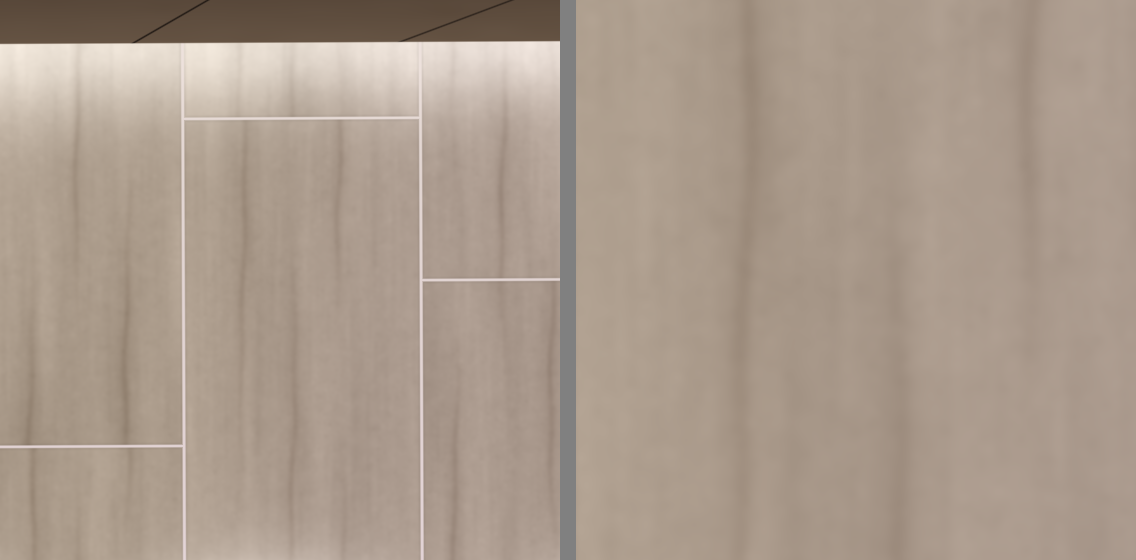
Left: the whole. Right: its middle third, enlarged.
Reproduce this texture procedurally as a WebGL 1 fragment shader.

```glsl
precision highp float;
// Staggered tall stone wall tiles with pale joints, lit from under a dark ceiling.
uniform vec2 u_resolution;

const vec2 TILE = vec2(0.4245, 0.874);    // tile width and height
const vec2 ORIGIN = vec2(0.3255, 0.786);  // a corner of the middle tile
const float STAGGER = 0.29;               // joint drop from column to column
const float CEILING_Y = 0.9215;

const vec3 STONE_WARM = vec3(0.672, 0.610, 0.545);
const vec3 STONE_PINK = vec3(0.676, 0.610, 0.562);
const vec3 VEIN_TINT = vec3(0.085, 0.090, 0.092);
const vec3 LAMP = vec3(0.215, 0.235, 0.250);
const vec3 JOINT = vec3(0.885, 0.840, 0.815);
const vec3 CEILING_NEAR = vec3(0.395, 0.325, 0.262);
const vec3 CEILING_FAR = vec3(0.345, 0.280, 0.225);
const vec3 SEAM = vec3(0.10, 0.075, 0.06);

vec2 hash2(vec2 p) {
  vec2 q = vec2(dot(p, vec2(127.1, 311.7)), dot(p, vec2(269.5, 183.3)));
  return fract(sin(q) * 4375.85);
}

// Cellular noise: soft light and dark spots scattered one per cell, mean zero.
float spots(vec2 p) {
  vec2 cell = floor(p);
  float sum = 0.0;
  for (int j = -1; j <= 1; j++) {
    for (int i = -1; i <= 1; i++) {
      vec2 id = cell + vec2(float(i), float(j));
      vec2 d = id + hash2(id) - p;
      float weight = 2.0 * hash2(id + 41.3).x - 1.0;
      sum += weight * exp(-3.5 * dot(d, d));
    }
  }
  return sum;
}

// Coverage of a line of the given half width.
float line(float dist, float halfWidth, float soft) {
  return 1.0 - smoothstep(halfWidth - soft, halfWidth + soft, abs(dist));
}

// Three wandering dark veins down a tile; x runs 0..1 across it.
float veins(float x, float y, float column, float seed) {
  float sum = 0.0;
  for (int i = 0; i < 3; i++) {
    float k = float(i);
    float center = 0.25 - 0.105 * column + 0.205 * k;
    float bend = 0.012 * sin(y * 7.0 + k * 2.3 + seed)
               + 0.005 * sin(y * 31.0 + k * 4.1 + seed);
    float d = x - center - bend;
    float fade = 0.5 + 0.5 * sin(y * (5.0 + k) + seed * 1.7 + k * 2.0);
    sum += fade * (0.5 * exp(-d * d * 5000.0) + 0.35 * exp(-d * d * 350.0));
  }
  return sum;
}

vec3 stone(vec2 p, vec2 local, vec2 id) {
  float seed = 6.283 * hash2(id + 7.0).x;
  vec2 shift = id * vec2(17.3, 9.1);
  float broad = spots(p * vec2(9.0, 2.6) + shift);
  float streak = spots(p * vec2(38.0, 3.2) + shift);
  float fine = spots(p * vec2(110.0, 9.0) + shift);
  float mottle = spots(p * 65.0) + 0.7 * spots(p * 140.0);
  float pink = smoothstep(0.25, 0.8, p.x + 0.25 * (0.5 - p.y));
  vec3 color = mix(STONE_WARM, STONE_PINK, pink);
  color += 0.022 * broad + 0.020 * streak + 0.010 * fine + 0.009 * mottle;
  color += 0.035 * exp(-p.x * 9.0) * smoothstep(0.25, 0.6, p.y);
  return color - VEIN_TINT * veins(local.x, p.y, id.x, seed);
}

// Light falling from the ceiling slot, with a faint pool at the floor.
float lampGlow(vec2 p) {
  float drop = max(CEILING_Y - p.y, 0.0);
  float reach = 0.125 - 0.015 * p.x + 0.008 * sin(p.x * 19.0);
  float top = exp(-drop * drop / (reach * reach)) + 0.16 * exp(-drop * 5.0);
  float pool = exp(-p.y * 22.0) * (0.22 + 0.18 * cos((p.x - 0.48) * 9.0));
  return top + pool;
}

vec3 wall(vec2 p, float px) {
  float s = (p.x - ORIGIN.x) / TILE.x;
  float column = floor(s);
  float t = (p.y - ORIGIN.y + STAGGER * column) / TILE.y;
  vec2 id = vec2(column, floor(t));
  vec2 edge = (fract(vec2(s, t) + 0.5) - 0.5) * TILE;
  float glow = lampGlow(p);
  vec3 color = stone(p, fract(vec2(s, t)), id) + LAMP * glow;

  // Joints with a thin shaded rim
  float soft = max(px, 0.0013);
  float rim = max(line(edge.x, 0.0055, 0.003), line(edge.y, 0.0055, 0.003));
  float joint = max(line(edge.x, 0.0027, soft), line(edge.y, 0.0024, soft));
  color *= 1.0 - 0.05 * rim;
  vec3 grout = JOINT + 0.045 * min(glow, 1.0) + vec3(0.0, -0.015, 0.02) * (1.0 - p.y);
  return mix(color, grout, joint);
}

vec3 ceiling(vec2 p, float px) {
  float h = (p.y - CEILING_Y) / (1.0 - CEILING_Y);
  vec3 color = mix(CEILING_NEAR, CEILING_FAR, clamp(h, 0.0, 1.0));
  color += 0.006 * spots(p * vec2(12.0, 40.0));
  // Slanted panel seams, spreading with perspective
  for (int i = 0; i < 2; i++) {
    float k = float(i);
    float foot = 0.237 + 0.477 * k;
    float run = 0.138 + 0.075 * k;
    float dist = (p.x - foot - run * h) * 0.078 / length(vec2(run, 0.078));
    color = mix(color, SEAM, (0.9 - 0.2 * k) * line(dist, 0.0013, max(px, 0.001)));
  }
  return color;
}

void main() {
  vec2 uv = gl_FragCoord.xy / u_resolution;
  float px = 1.0 / min(u_resolution.x, u_resolution.y);
  // Slight camera tilt
  vec2 p = uv - vec2(0.004 * (1.0 - uv.y), 0.005 * uv.x);
  float soft = max(px, 0.0015);
  float above = smoothstep(CEILING_Y - soft, CEILING_Y + soft, p.y);
  gl_FragColor = vec4(mix(wall(p, px), ceiling(p, px), above), 1.0);
}
```
